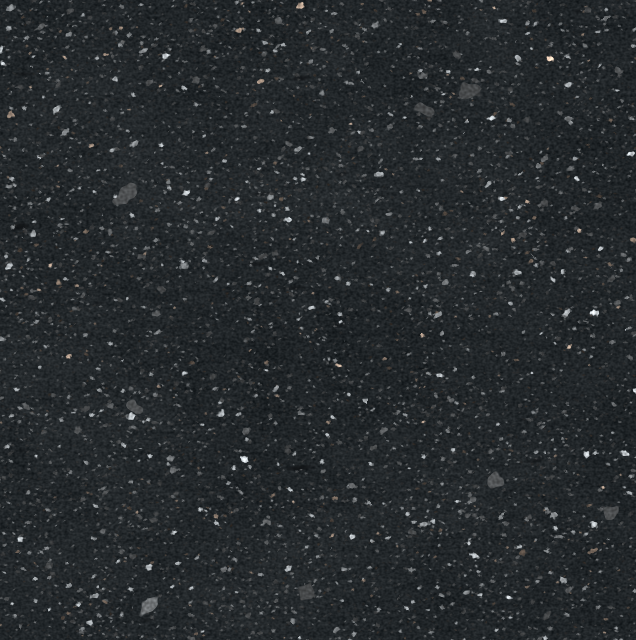
A Shadertoy shader for this texture:

```glsl
// Dark asphalt-like stone strewn with pale mineral specks.
// A grainy, faintly streaked base from gradient noise is covered by four
// layers of jittered grid cells, from fine dust up to a few rare pebbles.

const vec3 BASE = vec3(0.130, 0.149, 0.161);
const vec3 PIT = vec3(0.055, 0.063, 0.072);
const vec3 COOL_TINT = vec3(0.97, 1.0, 1.02);
const vec3 WARM_TINT = vec3(1.14, 1.0, 0.89);
const float WARM_SHARE = 0.08;    // part of the specks that are tan
const float GRAIN_CONTRAST = 0.066;
const float CLOUD_CONTRAST = 0.026;
const float STREAK_CONTRAST = 0.024;
const float SOFT_EDGE = 0.0016;   // half width of speck edges
const float TILT = 0.10;          // mean speck direction, radians
const float TILT_SPREAD = 1.5;
const float WOBBLE = 0.75;        // irregularity of speck outlines
const float MOTTLE = 0.35;        // uneven light inside a speck

vec4 hash4(vec2 p) {
    vec4 h = fract(p.xyxy * vec4(0.1031, 0.1030, 0.0973, 0.1099));
    h += dot(h, h.wzxy + 33.33);
    return fract((h.xxyz + h.yzzw) * h.zywx);
}

float cornerSlope(vec2 cell, vec2 offset) {
    float angle = 6.2832 * hash4(cell + 71.0).x;
    return dot(vec2(cos(angle), sin(angle)), offset);
}

float gradientNoise(vec2 p) {
    vec2 i = floor(p), f = fract(p);
    vec2 u = f * f * f * (f * (f * 6.0 - 15.0) + 10.0);
    vec2 e = vec2(1.0, 0.0);
    float low = mix(cornerSlope(i, f), cornerSlope(i + e, f - e), u.x);
    float high = mix(cornerSlope(i + e.yx, f - e.yx),
                     cornerSlope(i + 1.0, f - 1.0), u.x);
    return mix(low, high, u.y);
}

// Paints one layer of specks; share is the chance that a cell holds one.
vec3 scatter(vec3 color, vec2 p, float cells, float share,
             float radius, float level, float seed) {
    float soft = max(SOFT_EDGE, 0.7 / iResolution.y);
    float wobble = WOBBLE * gradientNoise(p * 0.9 / radius + seed);
    float mottle = 1.0 + MOTTLE * gradientNoise(p * 200.0 + seed);
    vec2 home = floor(p * cells);
    for (int y = -1; y <= 1; y++) {
        for (int x = -1; x <= 1; x++) {
            vec2 cell = home + vec2(x, y);
            vec4 place = hash4(cell + seed);
            vec4 look = hash4(cell + seed + 137.0);
            if (place.z > share) continue;

            // Turned and stretched ellipse with a ragged outline
            vec2 q = p - (cell + place.xy) / cells;
            float angle = TILT + TILT_SPREAD * (place.w - 0.5);
            float c = cos(angle), s = sin(angle);
            q = vec2(c * q.x + s * q.y, c * q.y - s * q.x);
            float stretch = mix(1.0, 1.45, look.x);
            q *= vec2(1.0 / stretch, stretch);
            float size = radius * mix(0.6, 1.2, look.y);
            float d = length(q) + size * (wobble - 1.0);
            float mask = 1.0 - smoothstep(-soft, soft, d);

            // Mostly dim greys, some bright or tan ones
            float light = level * mottle * (0.55 + 1.2 * look.z * look.z);
            vec3 tint = mix(COOL_TINT, WARM_TINT, step(look.w, WARM_SHARE));
            color = mix(color, light * tint, mask);
        }
    }
    return color;
}

void mainImage(out vec4 fragColor, in vec2 fragCoord) {
    vec2 p = fragCoord / iResolution.y;

    // Grainy base with broad clouds and faint sideways streaks
    float grain = gradientNoise(p * vec2(150.0, 190.0))
                + 0.8 * gradientNoise(p * vec2(260.0, 310.0) + 40.0);
    float cloud = gradientNoise(p * 3.5 + 9.0)
                + 0.6 * gradientNoise(p * 11.0 + 3.0);
    float streak = gradientNoise(p * vec2(18.0, 60.0) + 15.0);
    vec3 color = BASE + GRAIN_CONTRAST * grain + CLOUD_CONTRAST * cloud
               + STREAK_CONTRAST * streak;

    // Shallow dark pits, drawn out sideways
    float pit = gradientNoise(p * vec2(16.0, 46.0) - vec2(0.0, 4.0 * p.x));
    color = mix(color, PIT, 0.75 * smoothstep(0.44, 0.64, pit));

    // Specks, finest first; they gather in loose clusters
    float density = 1.0 + 0.9 * gradientNoise(p * 8.0 + 21.0)
                  + 0.7 * gradientNoise(p * 21.0 + 50.0);
    color = scatter(color, p, 128.0, 0.40 * density, 0.0017, 0.28, 11.0);
    color = scatter(color, p, 64.0, 0.30 * density, 0.0029, 0.42, 307.0);
    color = scatter(color, p, 26.0, 0.34 * density, 0.0046, 0.50, 523.0);
    color = scatter(color, p, 7.0, 0.13, 0.0130, 0.52, 811.0);

    // Fine surface grain over the specks as well
    color *= 1.0 + 0.10 * gradientNoise(p * 230.0 + 5.0);
    fragColor = vec4(clamp(color, 0.0, 1.0), 1.0);
}
```
